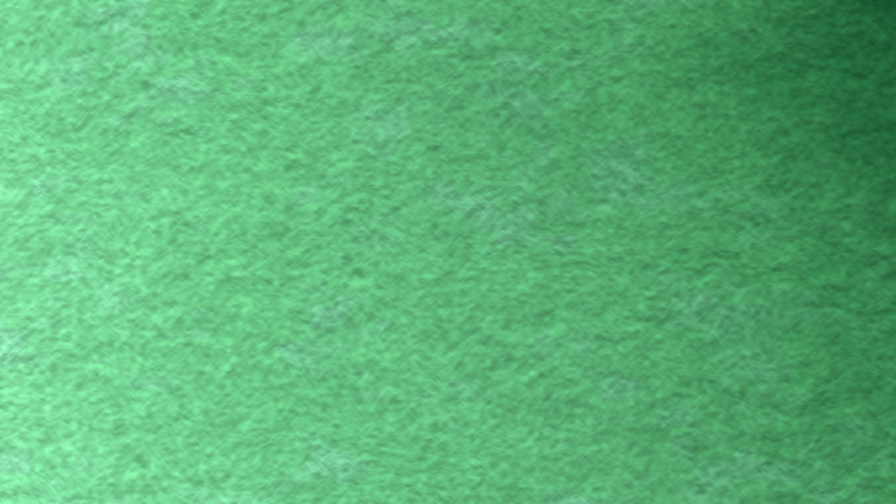
A Shadertoy shader for this texture:

```glsl
float hash(vec2 cell, uint seed) {
    uvec2 k = uvec2(ivec2(cell) + 4096);
    uint h = k.x * 1597334677u ^ k.y * 3812015801u ^ seed * 2798796415u;
    h = (h ^ (h >> 16)) * 2146121005u;
    h = (h ^ (h >> 15)) * 2221713035u;
    return float((h ^ (h >> 16)) >> 8) / 16777216.0;
}

// Smooth value noise centred on zero, range -1 to 1
float noise(vec2 p, uint seed) {
    vec2 i = floor(p);
    vec2 f = fract(p);
    f = f * f * (3.0 - 2.0 * f);
    float low = mix(hash(i, seed), hash(i + vec2(1, 0), seed), f.x);
    float high = mix(hash(i + vec2(0, 1), seed), hash(i + vec2(1, 1), seed), f.x);
    return 2.0 * mix(low, high, f.y) - 1.0;
}

vec2 rotate(vec2 p, float angle) {
    float c = cos(angle), s = sin(angle);
    return vec2(c * p.x + s * p.y, c * p.y - s * p.x);
}

// Bends the lay of the fibres a little
vec2 combed(vec2 p) {
    float bend = 0.022 * noise(p * 7.0, 1u) + 0.005 * noise(p * 21.0, 2u);
    return p + vec2(0.3 * bend, bend);
}

// Height of the matted surface, from tufts down to short hairs
float pile(vec2 p) {
    vec2 q = combed(p);
    float height = 0.0;
    float weight = 0.42;
    vec2 scale = vec2(16.0, 28.0);
    for (uint i = 0u; i < 4u; i++) {
        float tilt = 0.5 * (float(i & 1u) - 0.4);
        height += weight * noise(rotate(q, tilt) * scale, 10u + i);
        weight *= 0.74;
        scale *= 1.7;
    }
    return height;
}

// Thin crossing strands, bright along their ridges
float strands(vec2 p) {
    vec2 q = combed(p);
    float sum = 0.0;
    for (uint i = 0u; i < 5u; i++) {
        float angle = -0.8 + 0.4 * float(i);
        float n = noise(rotate(q, angle) * vec2(38.0, 110.0), 30u + i);
        sum += 0.4 - abs(n);
    }
    return 0.45 * sum;
}

// Broad light falling off to the right, deepest in the upper corner
float lighting(vec2 uv) {
    float light = 0.98 - 0.88 * uv.x + 0.16 * (0.5 - uv.y);
    float corner = smoothstep(0.7, 1.05, uv.x) * smoothstep(0.0, 1.0, uv.y);
    return light - 0.14 * corner;
}

float ramp(float from, float to, float x) {
    return clamp((x - from) / (to - from), 0.0, 1.0);
}

vec3 feltColor(float tone) {
    const vec3 shadow = vec3(0.08, 0.33, 0.18);
    const vec3 deep = vec3(0.18, 0.47, 0.27);
    const vec3 green = vec3(0.26, 0.58, 0.355);
    const vec3 fresh = vec3(0.34, 0.675, 0.445);
    const vec3 bright = vec3(0.40, 0.765, 0.515);
    const vec3 glow = vec3(0.50, 0.88, 0.63);
    vec3 color = mix(shadow, deep, ramp(-0.16, 0.06, tone));
    color = mix(color, green, ramp(0.06, 0.23, tone));
    color = mix(color, fresh, ramp(0.23, 0.47, tone));
    color = mix(color, bright, ramp(0.47, 0.73, tone));
    return mix(color, glow, ramp(0.73, 1.05, tone));
}

void mainImage(out vec4 fragColor, in vec2 fragCoord) {
    vec2 uv = fragCoord / iResolution.xy;
    vec2 p = fragCoord / iResolution.y;

    // Relief lit from the upper left
    float relief = pile(p) - pile(p + vec2(-0.004, 0.008));
    float hairs = strands(p);
    float grain = noise(p * vec2(95.0, 135.0), 60u);
    float detail = 0.17 * relief + 0.14 * hairs + 0.06 * grain;

    // Rare small creases
    float crease = smoothstep(0.80, 0.98, noise(combed(p) * vec2(14.0, 34.0), 51u));
    detail -= 0.08 * crease;

    // Broad tone with soft mottling
    float mottle = noise(p * vec2(5.0, 8.0), 50u);
    float tone = lighting(uv) + 0.04 * mottle + 0.07 * pile(p);
    vec3 color = feltColor(tone) * (1.0 + detail);

    // Pale bluish fuzz gathered in loose patches
    float patches = noise(p * vec2(8.0, 13.0), 52u) + 0.7 * noise(p * vec2(25.0, 42.0), 53u);
    float fuzz = smoothstep(0.1, 1.2, patches) * (0.7 + 0.8 * hairs);
    color += fuzz * vec3(0.06, 0.02, 0.085) * smoothstep(-0.1, 0.5, tone);

    fragColor = vec4(clamp(color, 0.0, 1.0), 1.0);
}
```
